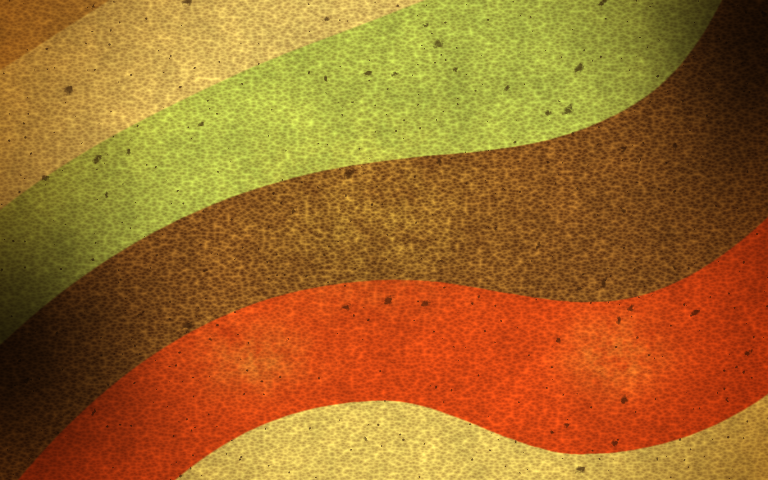
A WebGL 2 fragment shader for this background:

```glsl
#version 300 es
precision highp float;
uniform vec2 u_resolution;
out vec4 outColor;

// Band colours
const vec3 CREAM = vec3(0.87, 0.74, 0.38);
const vec3 GREEN = vec3(0.71, 0.74, 0.29);
const vec3 BROWN = vec3(0.52, 0.32, 0.12);
const vec3 RED   = vec3(0.84, 0.28, 0.08);
const vec3 SAND  = vec3(0.88, 0.76, 0.36);
const vec3 STAIN = vec3(0.82, 0.68, 0.25);
const vec3 INK   = vec3(0.17, 0.08, 0.03);
const vec3 CORNER_TINT = vec3(0.88, 0.77, 0.62);
const vec3 VIGNETTE    = vec3(0.72, 0.58, 0.40);

// Texture strengths
const float GRAIN = 0.48;
const float BROWN_GRAIN = 0.95;
const float MOTTLE = 0.075;
const float SHADOW = 0.74;
const float FLECK_DENSITY = 0.22;

float hash(vec2 p) {
    vec3 q = fract(p.xyx * vec3(0.1031, 0.1030, 0.0973));
    q += dot(q, q.yzx + 33.33);
    return fract((q.x + q.y) * q.z);
}

// Distance to the nearest scattered point, with that cell's random value
vec2 cellular(vec2 p) {
    vec2 base = floor(p), best = vec2(9.0, 0.0);
    for (int j = -1; j <= 1; j++)
    for (int i = -1; i <= 1; i++) {
        vec2 c = base + vec2(i, j);
        vec2 point = c + vec2(hash(c), hash(c + 71.7));
        float d = length(p - point);
        if (d < best.x) best = vec2(d, hash(c + 157.3));
    }
    return best;
}

// Rotated, warped sines for cloudy wear
float mottle(vec2 p) {
    float sum = 0.0, amp = 0.5;
    for (int i = 0; i < 6; i++) {
        p = mat2(1.36, 1.12, -1.12, 1.36) * p + 1.7;
        sum += amp * sin(p.x + 1.4 * sin(p.y)) * cos(p.y * 0.8 + sin(p.x * 0.6));
        amp *= 0.78;
    }
    return sum;
}

// Cubic between two knots of (x, height, slope), straight beyond them
float span(float x, vec3 a, vec3 b) {
    float w = b.x - a.x, t = clamp((x - a.x) / w, 0.0, 1.0), s = 1.0 - t;
    float y = s * s * (1.0 + 2.0 * t) * a.y + t * t * (3.0 - 2.0 * t) * b.y
            + w * t * s * (s * a.z - t * b.z);
    return y + min(x - a.x, 0.0) * a.z + max(x - b.x, 0.0) * b.z;
}

float wave(float x, vec3 a, vec3 b, vec3 c, vec3 d) {
    return x < b.x ? span(x, a, b) : x < c.x ? span(x, b, c) : span(x, c, d);
}

// Smooth coverage of the area above an edge
float above(float d) {
    float w = max(fwidth(d), 1e-5);
    return smoothstep(-w, w, d);
}

float glow(vec2 p, vec2 centre, vec2 radius) {
    vec2 d = (p - centre) / radius;
    return exp(-dot(d, d));
}

void main() {
    vec2 p = gl_FragCoord.xy / u_resolution.y;
    p.x += 0.8 - 0.5 * u_resolution.x / u_resolution.y;

    float cloud = mottle(p * 4.0);
    float wear = mottle(p * 19.0 + 8.0);
    vec2 q = p + 0.0008 * wear;

    // Wavy bands, from the bottom upward
    float redEdge = above(q.y - wave(q.x, vec3(0.365, 0.0, 0.85), vec3(0.802, 0.165, 0.0),
                                     vec3(1.208, 0.054, 0.0), vec3(1.6, 0.179, 0.7)));
    float brownEdge = above(q.y - wave(q.x, vec3(0.0375, 0.0, 1.2), vec3(0.833, 0.417, 0.0),
                                       vec3(1.25, 0.371, 0.04), vec3(1.6, 0.548, 0.95)));
    float greenEdge = above(q.y - wave(q.x, vec3(0.0, 0.281, 0.95), vec3(0.833, 0.669, 0.11),
                                       vec3(1.25, 0.746, 0.45), vec3(1.504, 1.0, 2.0)));
    float creamEdge = above(q.y - wave(q.x, vec3(0.0, 0.5625, 0.78), vec3(0.3125, 0.758, 0.51),
                                       vec3(0.625, 0.9, 0.38), vec3(0.885, 1.0, 0.4)));
    vec3 col = mix(SAND, RED, redEdge);
    col = mix(col, BROWN, brownEdge);
    col = mix(col, GREEN, greenEdge);
    col = mix(col, CREAM, creamEdge);
    col *= mix(vec3(1.0), CORNER_TINT, above(q.y - 0.854 - 0.64 * q.x));

    // Yellowed stains and cloudy wear
    float stain = 0.42 * glow(p, vec2(0.77, 0.55), vec2(0.25, 0.16))
                + 0.38 * glow(p, vec2(0.53, 0.25), vec2(0.12, 0.07))
                + 0.42 * glow(p, vec2(1.28, 0.26), vec2(0.10, 0.08));
    col = mix(col, STAIN, stain * clamp(0.65 + 0.5 * wear, 0.0, 1.0));
    col *= 1.0 + MOTTLE * (cloud + 0.8 * wear);

    // Fine paper grain, stretched sideways
    float grain = 0.6 * cellular(p * vec2(105.0, 165.0)).x
                + 0.4 * cellular(p * vec2(60.0, 85.0) + 40.0).x - 0.44;
    float brownBand = brownEdge * (1.0 - greenEdge);
    col *= 1.0 + mix(GRAIN, BROWN_GRAIN, brownBand) * grain * vec3(1.0, 1.25, 1.3);

    // Scattered dark flecks in two sizes
    for (int i = 0; i < 2; i++) {
        float scale = i == 0 ? 42.0 : 13.0;
        vec2 fleck = cellular(p * scale + 0.12 * wear + 19.0);
        float size = 0.13 * fleck.y / FLECK_DENSITY;
        float mark = step(fleck.y, FLECK_DENSITY) * (1.0 - smoothstep(size * 0.4, size + 0.03, fleck.x));
        col = mix(col, INK, 0.6 * mark);
    }

    // Darkened margins
    float rim = smoothstep(0.4, 1.0, length((p - vec2(0.83, 0.5)) * vec2(1.02, 0.85)));
    col *= mix(vec3(1.0), VIGNETTE, rim);
    float dark = max(glow(p, vec2(0.0, 0.27), vec2(0.27, 0.29)),
                     glow(p, vec2(1.6, 0.96), vec2(0.26, 0.36)));
    col *= 1.0 - SHADOW * dark * vec3(1.0, 1.03, 1.06);
    outColor = vec4(clamp(col, 0.0, 1.0), 1.0);
}
```
